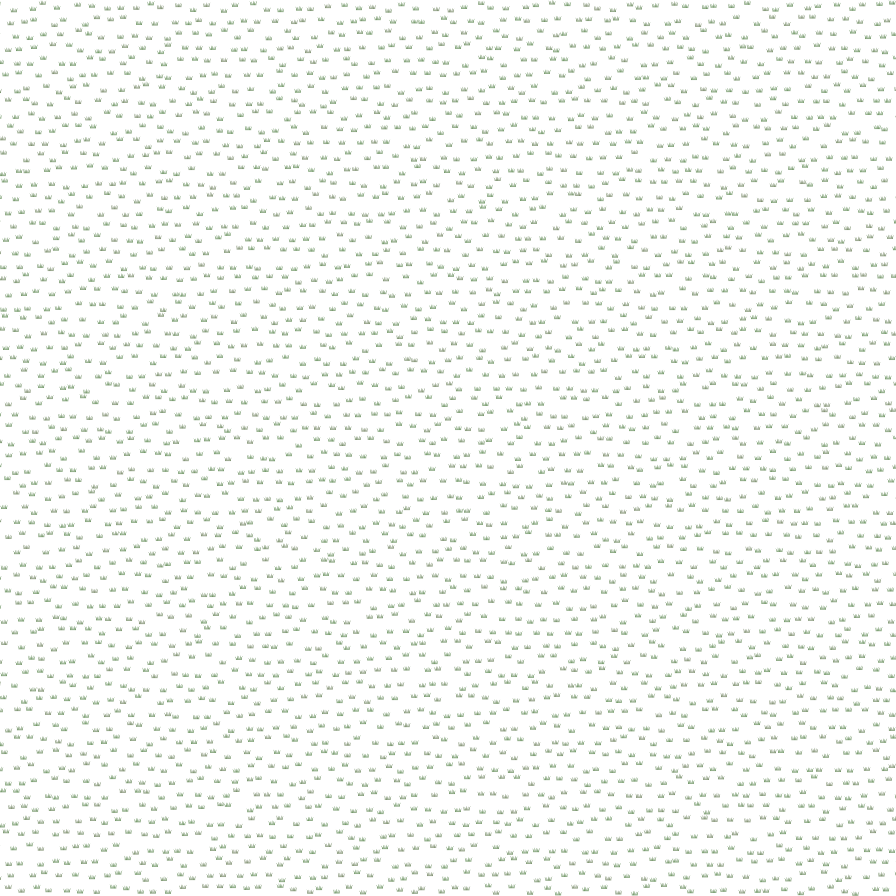
Write a three.js fragment shader that draws this pattern.

```glsl
// Tiny tufts of grass scattered evenly over white paper.
// A staggered, jittered cell grid places the tufts; each one is a fan of
// tapered blades whose pixel coverage is worked out analytically.

#define GRID vec2(60.0, 66.0)    // tufts across and up
#define JITTER vec2(0.56, 0.66)  // wander inside a cell, in cells
#define BLADES 5
#define BLADE_HEIGHT 0.0049
#define ROOT_STEP 0.00135        // blade spacing at the ground
#define TIP_STEP 0.00195         // blade spacing at the tips
#define ROOT_HALF 0.0006         // half width of a blade at the ground
#define TIP_HALF 0.00015         // half width of a blade at the tip
#define PAPER vec3(1.0)
#define GREEN vec3(0.44, 0.59, 0.40)
#define OLIVE vec3(0.50, 0.56, 0.44)

varying vec2 vUv;

vec3 hash3(vec2 cell) {
  vec3 p = fract(cell.xyx * vec3(0.1031, 0.1030, 0.0973));
  p += dot(p, p.yxz + 33.33);
  return fract((p.xxy + p.yzz) * p.zyx);
}

// Share of a pixel-wide span centred on x that lies between lo and hi.
float spanCover(float x, float lo, float hi, float pixel) {
  float overlap = min(x + 0.5 * pixel, hi) - max(x - 0.5 * pixel, lo);
  return clamp(overlap / pixel, 0.0, 1.0);
}

// Coverage of one tuft; p is measured from the middle of its root line.
float tuftCover(vec2 p, vec3 seed, float pixel) {
  float cover = 0.0;
  float middle = 0.5 * float(BLADES - 1);
  for (int i = 0; i < BLADES; i++) {
    float side = float(i) - middle;
    float vary = fract(seed.z * 7.0 + float(i) * 0.618);
    float height = BLADE_HEIGHT * (0.82 + 0.24 * vary - 0.04 * abs(side));
    float t = clamp(p.y / height, 0.0, 1.0);
    float lean = (vary - 0.5) * 0.0006;
    float axis = mix(side * ROOT_STEP, side * TIP_STEP + lean, t * t);
    float halfWidth = mix(ROOT_HALF, TIP_HALF, t);
    cover += spanCover(p.x, axis - halfWidth, axis + halfWidth, pixel)
           * spanCover(p.y, 0.0, height, pixel);
  }
  return min(cover, 1.0);
}

void main() {
  float pixel = max(fwidth(vUv.x), 0.00001);
  vec3 color = PAPER;
  float row = floor(vUv.y * GRID.y);

  // Neighbouring cells, top row first so that nearer tufts lie in front.
  for (int j = 1; j >= -1; j--) {
    float y = row + float(j);
    float stagger = 0.5 * mod(y, 2.0);
    float column = floor(vUv.x * GRID.x - stagger);
    for (int i = -1; i <= 1; i++) {
      vec2 cell = vec2(column + float(i), y);
      vec3 seed = hash3(cell + 17.0);
      vec2 root = cell + vec2(stagger, 0.0) + 0.5 + (seed.xy - 0.5) * JITTER;
      root = root / GRID - vec2(0.0, 0.5 * BLADE_HEIGHT);
      vec3 ink = mix(GREEN, OLIVE, seed.z * seed.z);
      color = mix(color, ink, tuftCover(vUv - root, seed, pixel));
    }
  }
  gl_FragColor = vec4(color, 1.0);
}
```
